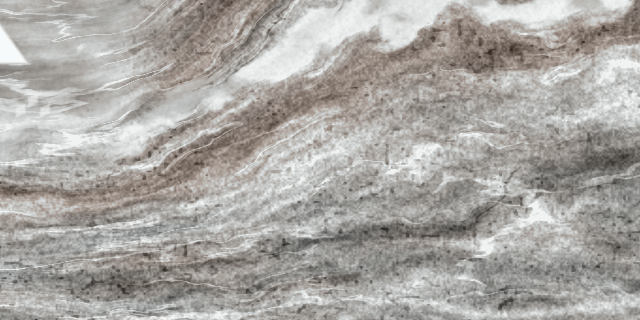
Give the GLSL for this texture, as a Shadertoy shader.

```glsl
// Polished banded stone: grey, taupe and white strata that sweep up to the right.
// The canvas is bent into strata space, where stretched noise gives the streaks;
// a broad white vein, thin veins, mineral grain and a window glare lie on top.

float hash(vec2 p) {
    vec3 q = fract(p.xyx * 0.1031);
    q += dot(q, q.yzx + 33.33);
    return fract((q.x + q.y) * q.z);
}

float noise(vec2 p) {
    vec2 cell = floor(p), f = fract(p);
    f = f * f * (3.0 - 2.0 * f);
    float low = mix(hash(cell), hash(cell + vec2(1, 0)), f.x);
    float high = mix(hash(cell + vec2(0, 1)), hash(cell + vec2(1, 1)), f.x);
    return mix(low, high, f.y);
}

// Fractal noise centred on zero
float fbm(vec2 p) {
    float sum = 0.0, weight = 0.52;
    for (int i = 0; i < 5; i++) {
        sum += weight * (noise(p) - 0.5);
        p = p * 2.03 + vec2(17.3, 9.1);
        weight *= 0.5;
    }
    return sum;
}

float band(float s, float centre, float width) {
    float d = (s - centre) / width;
    return exp(-d * d);
}

// Thickness of the strata, growing towards the right
float strataScale(float x) {
    return 1.0 + 1.1 * (smoothstep(0.25, 1.5, x) + 0.1 * max(x - 1.5, 0.0));
}

// Along the layers in x, across them in y
vec2 strataSpace(vec2 p) {
    float s = p.y / strataScale(p.x);
    s += 0.09 * fbm(p * vec2(3.0, 5.0)) + 0.012 * (noise(p * vec2(13.0, 19.0)) - 0.5);
    return vec2(p.x, s);
}

// Share of smooth grey marble in the upper left
float marbleMask(vec2 p, float s) {
    float edge = 0.25 * fbm(p * 5.0);
    return smoothstep(0.50, 0.60, s + edge) * (1.0 - smoothstep(0.30, 0.62, p.x + edge));
}

float strataTone(vec2 q) {
    float right = smoothstep(0.45, 1.1, q.x);
    float tone = 0.60;
    tone -= 0.12 * band(q.y, 0.21, 0.045);
    tone -= 0.05 * band(q.y, 0.08, 0.03);
    tone += mix(-0.03, 0.10, right) * band(q.y, 0.32, 0.045);
    tone -= 0.11 * band(q.y, 0.42, 0.035);
    tone += 0.07 * band(q.y, 0.385, 0.015) * smoothstep(1.25, 1.5, q.x);
    tone += 0.07 * band(q.y, 0.12, 0.018) * smoothstep(1.0, 1.6, q.x);
    return tone;
}

// Thin bright lines along a noise contour, broken into pieces
float thinVeins(vec2 q, float offset) {
    float contour = abs(fbm(q * vec2(1.7, 14.0) + offset));
    float present = smoothstep(0.42, 0.7, noise(q * vec2(3.5, 16.0) + offset));
    return (1.0 - smoothstep(0.008, 0.035, contour)) * present;
}

float whiteVein(vec2 p, vec2 q) {
    float centre = 0.55 - 0.08 * smoothstep(0.7, 1.4, p.x)
                 + 0.09 * (1.0 - smoothstep(0.1, 0.36, p.x));
    float d = abs(q.y - centre) * strataScale(p.x);
    d += 0.14 * fbm(vec2(p.x * 7.0, q.y * 26.0));
    float body = 1.0 - smoothstep(0.036, 0.066, d);
    return body * mix(0.55, 1.0, smoothstep(0.28, 0.45, p.x));
}

float crack(vec2 p) {
    float x = mix(1.50, 1.61, (p.y - 0.30) / 0.18) + 0.08 * fbm(vec2(3.0, p.y * 16.0));
    float span = smoothstep(0.28, 0.33, p.y) * (1.0 - smoothstep(0.46, 0.50, p.y));
    return span * (1.0 - smoothstep(0.002, 0.008, abs(p.x - x)));
}

// Window reflection: a bright corner and three small panes
float glare(vec2 p) {
    float corner = min((0.935 - 1.38 * p.x - p.y) * 0.58, p.y - 0.795);
    float light = smoothstep(0.0, 0.014, corner);
    for (int i = 0; i < 3; i++) {
        vec2 d = p - vec2(0.065 + 0.038 * float(i), 0.655 + 0.032 * float(i % 2));
        d.y -= 0.4 * d.x;
        float box = max(abs(d.x), abs(d.y)) - 0.015;
        light = max(light, 0.6 * (1.0 - smoothstep(-0.006, 0.006, box)));
    }
    return light;
}

void mainImage(out vec4 fragColor, in vec2 fragCoord) {
    vec2 p = fragCoord / iResolution.y;
    vec2 q = strataSpace(p);
    float marble = marbleMask(p, q.y);
    float vein = whiteVein(p, q);

    // Layers and streaks
    float streak = fbm(q * vec2(3.0, 32.0));
    float tone = strataTone(q) + 0.58 * streak;
    tone += 0.35 * fbm(q * vec2(1.5, 9.0) + 40.0) + 0.34 * fbm(q * vec2(13.0, 85.0) + 7.0);
    float cloud = fbm(p * vec2(5.0, 7.0) + 21.0);
    tone = mix(tone, 0.71 + 0.65 * cloud + 0.3 * streak, 0.8 * marble);

    // Bright veins
    tone += 0.20 * thinVeins(q, 3.0) + 0.15 * thinVeins(q * 1.5, 61.0);
    float foot = band(p.y, 0.03 + 0.12 * fbm(vec2(p.x * 4.0, 5.0)), 0.017);
    tone = mix(tone, 0.86, 0.85 * foot * smoothstep(1.05, 1.3, p.x));
    float greyPatch = smoothstep(0.02, 0.2, fbm(p * vec2(6.0, 9.0) + 80.0));
    tone = mix(tone, 0.91 - 0.19 * greyPatch + 0.15 * streak, vein);

    // Mineral grain and dark specks
    float rough = 1.0 - 0.75 * max(vein, marble);
    float grain = noise(p * 95.0) + noise(p * 170.0 + 31.0) - 1.0;
    float specks = smoothstep(0.70, 0.92, noise(p * vec2(62.0, 84.0) + 11.0));
    specks *= smoothstep(0.35, 0.7, noise(p * vec2(8.0, 14.0)));
    tone += rough * (0.15 * grain - 0.20 * specks) - 0.16 * crack(p);

    // Taupe and cool tints
    float warmth = 0.35 + 0.65 * band(q.y, 0.40, 0.08) + 0.5 * smoothstep(0.55, 0.66, q.y);
    warmth = clamp(warmth + 1.2 * fbm(q * vec2(2.0, 16.0) + 90.0), 0.0, 1.0);
    warmth *= (1.0 - smoothstep(0.60, 0.84, tone)) * (1.0 - 0.5 * marble);
    vec3 coolTint = vec3(-0.008, 0.004, 0.0);
    vec3 taupeTint = vec3(0.045, -0.006, -0.04);
    vec3 colour = vec3(clamp(tone, 0.18, 0.95)) + mix(coolTint, taupeTint, warmth);

    colour = mix(colour, vec3(0.97, 0.98, 0.98), glare(p));
    fragColor = vec4(clamp(colour, 0.0, 1.0), 1.0);
}
```
